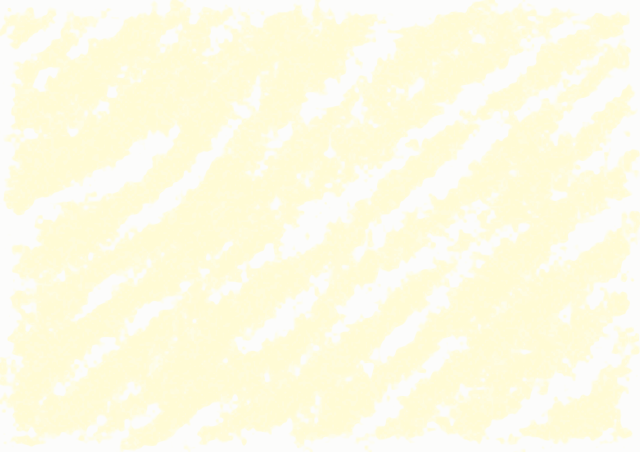
Give the GLSL for this texture, as a Shadertoy shader.

```glsl
// Pale yellow crayon shading: ragged slanted strokes with white paper gaps and a bare margin.
#define PAPER vec3(0.988, 0.990, 0.984)
#define CRAYON vec3(1.0, 0.985, 0.835)
#define STROKE_ANGLE 0.68
#define STROKE_FREQ vec2(4.6, 23.0)
#define ROW_FREQ 9.5
#define RAG_FREQ 44.0
#define FLECK_FREQ 100.0
#define GRAIN_FREQ 190.0
#define COVERAGE 0.165
#define MARGIN 0.030
#define SOFTNESS 0.075

float hash(vec2 p) {
    vec3 q = fract(vec3(p.xyx) * 0.1031);
    q += dot(q, q.yzx + 33.33);
    return fract((q.x + q.y) * q.z);
}

// Smooth value noise, centred on zero
float noise(vec2 p) {
    vec2 cell = floor(p), f = fract(p);
    f = f * f * (3.0 - 2.0 * f);
    float low = mix(hash(cell), hash(cell + vec2(1, 0)), f.x);
    float high = mix(hash(cell + vec2(0, 1)), hash(cell + vec2(1, 1)), f.x);
    return mix(low, high, f.y) - 0.5;
}

// Loosely regular rows of strokes, broken along their length
float strokes(vec2 p) {
    float c = cos(STROKE_ANGLE), s = sin(STROKE_ANGLE);
    vec2 q = vec2(c * p.x + s * p.y, c * p.y - s * p.x);
    q.y += 0.06 * noise(p * 2.3 + 7.0) + 0.016 * noise(p * 19.0 + 3.0);
    float phase = q.y * ROW_FREQ + 1.1 * noise(q * vec2(1.6, 4.0) + 70.0);
    return 0.20 * cos(6.2832 * phase) + 0.68 * noise(q * STROKE_FREQ + 40.0);
}

// Positive where crayon covers the paper
float crayonField(vec2 p, vec2 size) {
    float streak = strokes(p);
    float patches = noise(p * 5.5 + 21.0);
    float rag = noise(p * RAG_FREQ + 11.0);
    float fleck = noise(p * FLECK_FREQ + 60.0);
    float inside = streak + 0.14 * patches + 0.40 * rag + 0.32 * fleck + COVERAGE;

    // Ragged outer border
    vec2 toEdge = min(p, size - p);
    float border = (min(toEdge.x, toEdge.y) - MARGIN) * 11.0;
    border += 0.35 * streak + 0.45 * rag + 0.30 * fleck + 0.3 * noise(p * 17.0 + 80.0);
    return min(inside, border);
}

void mainImage(out vec4 fragColor, in vec2 fragCoord) {
    vec2 p = fragCoord / iResolution.y;
    vec2 size = vec2(iResolution.x / iResolution.y, 1.0);

    float field = crayonField(p, size);
    float soft = max(SOFTNESS, 0.6 * fwidth(field));
    float cover = smoothstep(-soft, soft, field);

    // Thin crayon near the gaps and on the paper grain
    float grain = noise(p * GRAIN_FREQ + 5.0) + 0.5 * noise(p * 60.0 + 90.0);
    float thin = 0.16 * (1.0 - smoothstep(0.05, 0.30, field));
    cover *= 1.0 - thin - 0.22 * smoothstep(0.0, 0.35, grain);

    vec3 color = mix(PAPER, CRAYON, cover);
    fragColor = vec4(color, 1.0);
}
```
